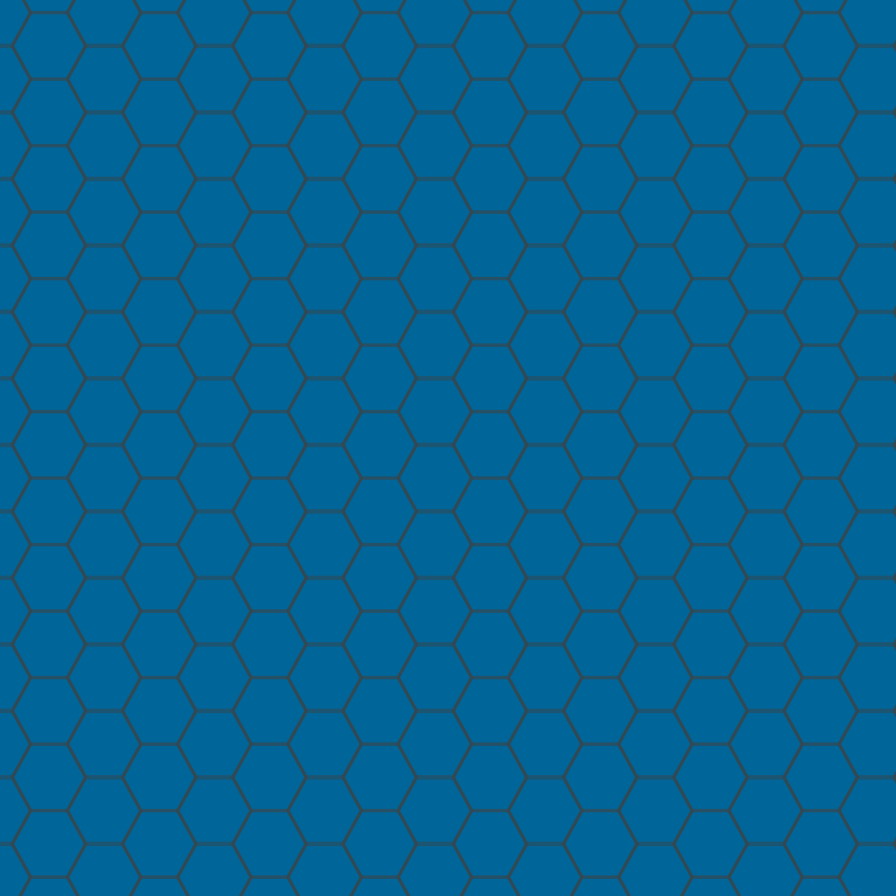
Reproduce this pattern procedurally as a three.js fragment shader.

```glsl
varying vec2 vUv;

const vec2 REPEATS = vec2(8.127, 13.474);
const vec2 HEX_CENTER = vec2(0.0547, 0.9488);
const vec3 FILL_BLUE = vec3(0.0, 0.4, 0.6);
const vec3 LINE_SLATE = vec3(0.2, 0.28, 0.32);

float segmentDistance(vec2 p, vec2 a, vec2 b) {
  vec2 along = b - a;
  float t = clamp(dot(p - a, along) / dot(along, along), 0.0, 1.0);
  return length(p - a - along * t);
}

float stroke(float distanceToLine, float width, float pixel) {
  return clamp(0.5 + (0.5 * width - distanceToLine) / pixel, 0.0, 1.0);
}

// Mirrors every cell into its upper right quarter.
vec2 foldCell(vec2 p, vec2 cell) {
  return abs(p - cell * floor(p / cell + 0.5));
}

// Each quarter holds a cap, a slanted side and a bridge to the next column.
float honeycomb(vec2 p, vec2 cell, float pixel) {
  vec2 q = foldCell(p, cell);
  vec2 capEnd = cell * vec2(1.0 / 6.0, 0.5);
  vec2 corner = vec2(cell.x / 3.0, 0.0);

  float cap = segmentDistance(q, vec2(0.0, capEnd.y), capEnd);
  float side = segmentDistance(q, capEnd, corner);
  float bridge = segmentDistance(q, corner, vec2(0.5 * cell.x, 0.0));

  // Bridges are wider and fainter than caps; sides are the strongest.
  float capInk = 0.72 * stroke(cap, 0.0039, pixel);
  float sideInk = 0.92 * stroke(side, 0.0038, pixel);
  float bridgeInk = 0.55 * stroke(bridge, 0.0051, pixel);
  return 1.0 - (1.0 - capInk) * (1.0 - sideInk) * (1.0 - bridgeInk);
}

void main() {
  float pixel = max(fwidth(vUv.x), 0.0001);
  float ink = honeycomb(vUv - HEX_CENTER, 1.0 / REPEATS, pixel);
  gl_FragColor = vec4(mix(FILL_BLUE, LINE_SLATE, ink), 1.0);
}
```
